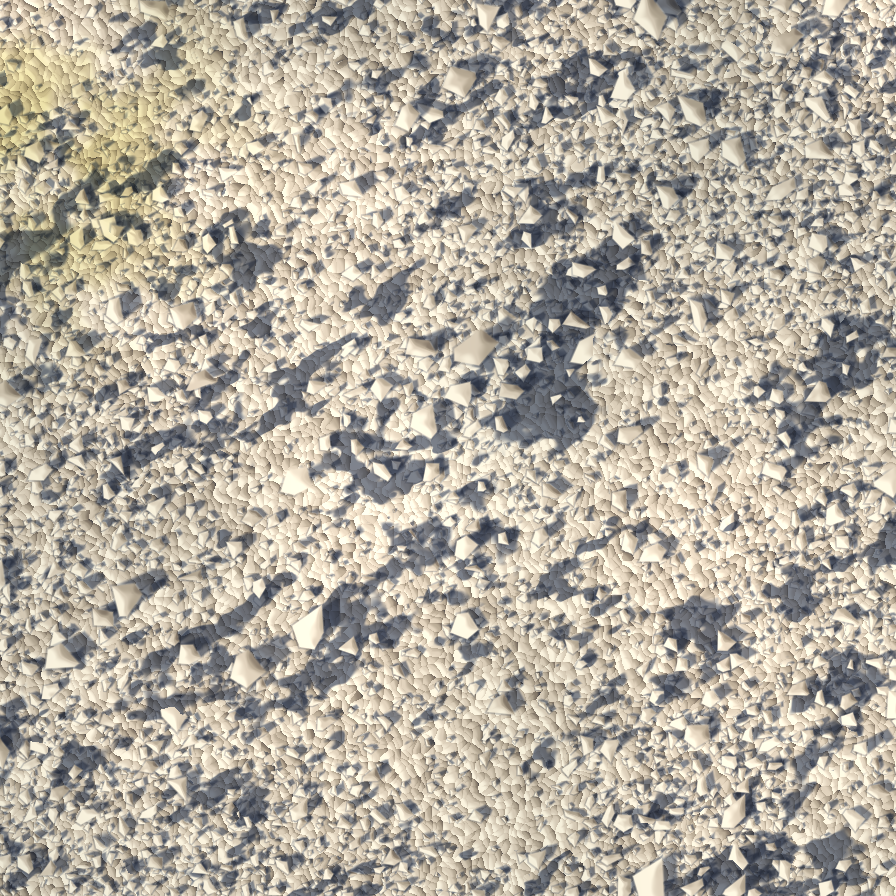
Write a Shadertoy shader that draws this texture.

```glsl
// Sunlit angular gravel with long blue shadows, fine grit and a mossy corner.

const vec3 CREAM = vec3(1.0, 0.97, 0.89);
const vec3 SAND  = vec3(0.86, 0.81, 0.73);
const vec3 TAN   = vec3(0.71, 0.66, 0.58);
const vec3 BROWN = vec3(0.53, 0.48, 0.42);
const vec3 DARK  = vec3(0.28, 0.27, 0.28);
const vec3 SHADE = vec3(0.31, 0.34, 0.40);
const vec3 MOSS  = vec3(0.91, 0.90, 0.73);
const vec2 SHADOW_DIR = vec2(0.85, 0.527);

float hash(vec2 p) {
    return fract(sin(dot(p, vec2(127.1, 311.7))) * 43758.5453);
}

vec2 hash2(vec2 p) {
    return vec2(hash(p), hash(p + 37.3));
}

float noise(vec2 p) {
    vec2 i = floor(p), f = fract(p);
    f = f * f * (3.0 - 2.0 * f);
    return mix(mix(hash(i), hash(i + vec2(1, 0)), f.x),
               mix(hash(i + vec2(0, 1)), hash(i + vec2(1, 1)), f.x), f.y);
}

float fbm(vec2 p) {
    float sum = 0.0, amp = 0.53;
    for (int i = 0; i < 4; i++) {
        sum += amp * noise(p);
        p = p * 2.03 + 11.7;
        amp *= 0.5;
    }
    return sum;
}

// Stone colours from crevice to sunlit face
vec3 stoneRamp(float tone) {
    vec3 c = mix(DARK, BROWN, smoothstep(0.0, 0.22, tone));
    c = mix(c, TAN, smoothstep(0.22, 0.42, tone));
    c = mix(c, SAND, smoothstep(0.42, 0.62, tone));
    return mix(c, CREAM, smoothstep(0.64, 0.92, tone));
}

vec3 inShadow(vec3 c) {
    return mix(c * vec3(0.49, 0.53, 0.62), SHADE, 0.25);
}

// Irregular convex chip: x = signed distance, y = light on its facet
vec2 chip(vec2 q, float radius, vec2 seed) {
    float dist = -1e3, light = 0.0, total = 0.0;
    for (int i = 0; i < 5; i++) {
        vec2 r = hash2(seed + float(i) * 5.17);
        float angle = 6.2832 * (float(i) + 0.8 * r.x) / 5.0;
        vec2 n = vec2(cos(angle), sin(angle));
        float h = dot(q, n) - radius * mix(0.24, 1.0, r.y);
        float w = exp(12.0 * h / radius);
        dist = max(dist, h);
        light -= w * dot(n, SHADOW_DIR);
        total += w;
    }
    return vec2(dist, light / total);
}

// Cellular grit with tilted grains and faint gaps
float gritTone(vec2 p) {
    p += 1.1 * vec2(noise(p * 0.6), noise(p * 0.6 + 51.0));
    vec2 cell = floor(p), nearest = vec2(0), id = vec2(0);
    float d1 = 9.0, d2 = 9.0;
    for (int y = -1; y <= 1; y++)
    for (int x = -1; x <= 1; x++) {
        vec2 c = cell + vec2(x, y);
        vec2 q = p - c - hash2(c);
        float d = length(q);
        if (d < d1) { d2 = d1; d1 = d; nearest = q; id = c; }
        else d2 = min(d2, d);
    }
    float gap = 1.0 - smoothstep(0.0, 0.4, d2 - d1);
    return 0.65 + 0.42 * (hash(id + 8.1) - 0.5)
         - 0.42 * dot(nearest, SHADOW_DIR) - 0.06 * gap;
}

// Scatters chips on a jittered grid, each casting a tapered shadow
vec3 chipLayer(vec3 ground, vec2 p, float scale, float density, float pixel) {
    vec2 g = p * scale + scale * 1.37, cell = floor(g);
    float aa = 0.8 * pixel * scale + 0.015;
    float shadow = 0.0, cover = 0.0;
    vec3 stone = ground;
    for (int y = -1; y <= 1; y++)
    for (int x = -1; x <= 1; x++) {
        vec2 c = cell + vec2(x, y);
        if (hash(c + scale) > density) continue;
        vec2 r = hash2(c + 3.7 * scale);
        vec2 q = g - c - mix(vec2(0.25), vec2(0.75), hash2(c + 19.4));
        float radius = mix(0.26, 0.46, r.x);
        float reach = radius * mix(0.6, 2.0, r.y);

        // Sweep the outline away from the sun
        float along = clamp(dot(q, SHADOW_DIR), 0.0, reach);
        float swept = chip(q - SHADOW_DIR * along, radius, c).x + 0.12 * along;
        float fade = 1.0 - 0.15 * along / reach;
        shadow = max(shadow, fade * (1.0 - smoothstep(-aa, aa * 1.5, swept)));

        // Facets slope from a flatter crown
        vec2 face = chip(q, radius, c);
        float slope = smoothstep(-0.6, -0.15, face.x / radius);
        float tone = 0.74 + 0.42 * (hash(c + 6.6) - 0.5) + face.y * mix(0.12, 0.36, slope);
        tone += 0.2 * (noise(g * 5.0) - 0.5);
        float mask = 1.0 - smoothstep(-aa, aa, face.x);
        stone = mix(stone, stoneRamp(tone), mask);
        cover = max(cover, mask);
    }
    return mix(mix(ground, inShadow(ground), shadow), stone, cover);
}

// Ragged shadow patches drawn out along the sun direction
float shadowPatches(vec2 p, vec2 scale, float threshold) {
    vec2 q = vec2(dot(p, SHADOW_DIR), dot(p, vec2(-SHADOW_DIR.y, SHADOW_DIR.x)));
    float field = fbm(q * scale + 4.6) + 0.18 * (noise(p * 75.0) - 0.5);
    return smoothstep(threshold, threshold + 0.06, field);
}

void mainImage(out vec4 fragColor, in vec2 fragCoord) {
    vec2 p = fragCoord / iResolution.y;
    float pixel = 1.0 / iResolution.y;
    float patches = fbm(p * 5.0 + 2.3);
    vec2 toClearing = p - vec2(0.51, 0.50), toFocus = p - vec2(0.68, 0.60);
    float clearing = exp(-60.0 * dot(toClearing, toClearing));
    float focus = exp(-28.0 * dot(toFocus, toFocus));
    float rough = smoothstep(0.35, 0.65, patches);
    float amount = mix(0.5, 1.3, rough) * (1.0 - 0.5 * clearing);

    // Fine grit, then chips from small to large
    float relief = 0.12 * (fbm(p * 22.0 + 7.9) - 0.5);
    vec3 color = stoneRamp(gritTone(p * 115.0) + 0.18 * clearing + 2.0 * relief);
    color = chipLayer(color, p, 82.0, 0.42 * amount, pixel);
    color = chipLayer(color, p, 52.0, 0.50 * amount, pixel);
    float broad = shadowPatches(p, vec2(9.0, 19.0), 0.66 - 0.11 * focus);
    float small = shadowPatches(p + 3.1, vec2(17.0, 32.0), 0.655);
    color = mix(color, inShadow(color), 0.97 * max(broad, small));
    color = chipLayer(color, p, 36.0, 0.46 * amount, pixel);
    color = chipLayer(color, p, 23.0, 0.26 * amount, pixel);
    color = chipLayer(color, p, 15.0, 0.09 * amount, pixel);

    // Mossy upper left and slow changes of light and warmth
    float moss = 1.0 - smoothstep(0.02, 0.32, length(p - vec2(0.05, 0.83)));
    moss *= smoothstep(0.3, 0.65, fbm(p * 14.0));
    color *= mix(vec3(1.0), MOSS, moss);
    color *= mix(vec3(0.93, 0.94, 0.94), vec3(1.10, 1.08, 1.07), noise(p * 5.0));
    fragColor = vec4(clamp(color, 0.0, 1.0), 1.0);
}
```
